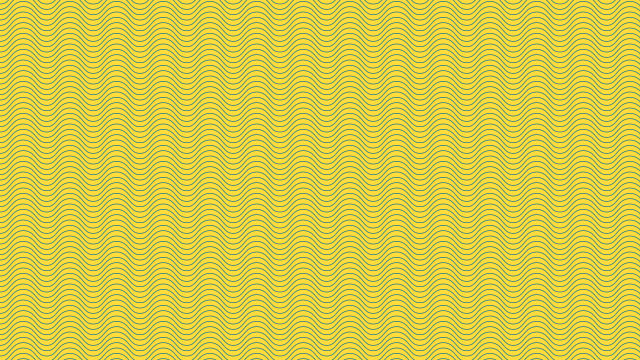
This pattern is drawn by a Shadertoy shader. Its source:

```glsl
// Thin teal wavy lines stacked closely on a flat yellow ground.

const vec3 GROUND_COLOR = vec3(1.00, 0.86, 0.23);
const vec3 LINE_COLOR   = vec3(0.04, 0.44, 0.59);

// Lengths are in design units; the canvas is CANVAS_HEIGHT units tall.
const float CANVAS_HEIGHT = 540.0;
const float WAVE_LENGTH   = 70.0;
const float LINE_SPACING  = 8.0;
const float LINE_WIDTH    = 1.0;
const float AMPLITUDE     = 10.0;
// Polynomial in the cosine that steepens the flanks of the plain wave.
const vec3  FLANK_SHAPE   = vec3(0.98, -2.27, -1.14);

const float TAU = 6.2831853;

// Returns the wave height (x) and its slope (y) at horizontal position x.
vec2 wave(float x) {
    float phase = TAU * fract(x / WAVE_LENGTH);
    float c = cos(phase);
    float s = sin(phase);
    float flank = FLANK_SHAPE.x + c * (FLANK_SHAPE.y + c * FLANK_SHAPE.z);
    float flankRate = FLANK_SHAPE.y + 2.0 * c * FLANK_SHAPE.z;

    float height = -AMPLITUDE * c + s * s * flank;
    float heightPerCos = -AMPLITUDE - 2.0 * c * flank + s * s * flankRate;
    return vec2(height, -heightPerCos * s * TAU / WAVE_LENGTH);
}

// Share of a pixel covered by a line whose centre is dist away.
float lineCoverage(float dist, float pixel) {
    float overlap = 0.5 * (LINE_WIDTH + pixel) - dist;
    return clamp(overlap, 0.0, min(LINE_WIDTH, pixel)) / pixel;
}

void mainImage(out vec4 fragColor, in vec2 fragCoord) {
    float pixel = CANVAS_HEIGHT / iResolution.y;
    vec2 p = fragCoord * pixel;

    // Vertical offset to the nearest line, corrected for its slope
    vec2 w = wave(p.x);
    float row = (p.y - w.x) / LINE_SPACING;
    float offset = abs(row - round(row)) * LINE_SPACING;
    float dist = offset / sqrt(1.0 + w.y * w.y);

    vec3 color = mix(GROUND_COLOR, LINE_COLOR, lineCoverage(dist, pixel));
    fragColor = vec4(color, 1.0);
}
```
